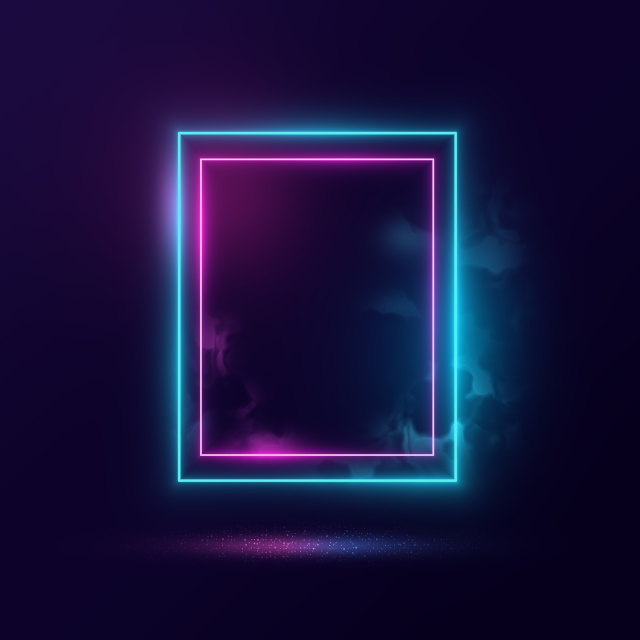
Give the GLSL for this background, as a Shadertoy shader.

```glsl
// Two nested neon rectangles, cyan and magenta, glowing in a dark violet void.
// Box distances draw the tubes and halos, warped noise the smoke, and
// a jittered grid the glitter on the lit floor below.

float hash(vec2 p) {
    vec3 q = fract(vec3(p.xyx) * 0.1031);
    q += dot(q, q.yzx + 33.33);
    return fract((q.x + q.y) * q.z);
}

float noise(vec2 p) {
    vec2 i = floor(p), f = fract(p);
    f = f * f * (3.0 - 2.0 * f);
    return mix(mix(hash(i), hash(i + vec2(1, 0)), f.x),
               mix(hash(i + vec2(0, 1)), hash(i + vec2(1, 1)), f.x), f.y);
}

float fbm(vec2 p) {
    float sum = 0.0, amp = 0.53;
    for (int i = 0; i < 3; i++) {
        sum += amp * noise(p);
        p = mat2(1.6, 1.2, -1.2, 1.6) * p + 7.3;
        amp *= 0.45;
    }
    return sum;
}

// Soft elliptical spot
float spot(vec2 p, vec2 centre, vec2 radius) {
    vec2 q = (p - centre) / radius;
    return exp(-dot(q, q));
}

float boxDist(vec2 p, vec2 halfSize) {
    vec2 q = abs(p) - halfSize;
    return length(max(q, 0.0)) + min(max(q.x, q.y), 0.0);
}

// Curling smoke: cloudy body plus thin bright folds
float smoke(vec2 p) {
    vec2 q = p * 17.0;
    vec2 warp = vec2(fbm(q + 2.7), fbm(q + 11.4));
    float n = fbm(q + 3.0 * warp);
    float fold = pow(max(1.0 - 3.5 * abs(n - 0.5), 0.0), 3.0);
    return smoothstep(0.28, 0.72, n) * 0.7 + fold * 0.4;
}

// Antialiased tube outline
float tube(float d, float halfWidth, float pixel) {
    return 1.0 - smoothstep(halfWidth - 0.6 * pixel, halfWidth + 0.9 * pixel, abs(d));
}

void mainImage(out vec4 fragColor, in vec2 fragCoord) {
    vec2 p = fragCoord / iResolution.xy;
    float pixel = 1.0 / min(iResolution.x, iResolution.y);
    vec3 cyan = vec3(0.05, 0.74, 0.74);
    vec3 magenta = vec3(0.82, 0.06, 0.62);

    // Violet void, lighter at the upper left
    float diagonal = clamp((p.x + 1.0 - p.y) * 0.5, 0.0, 1.0);
    vec3 col = mix(vec3(0.10, 0.04, 0.245), vec3(0.05, 0.012, 0.165), smoothstep(0.0, 0.42, diagonal));
    col = mix(col, vec3(0.022, 0.0, 0.11), smoothstep(0.5, 0.9, diagonal));

    // Wide coloured haze
    col += vec3(0.20, 0.035, 0.11) * spot(p, vec2(0.355, 0.695), vec2(0.11, 0.12));
    col += vec3(0.085, 0.01, 0.04) * spot(p, vec2(0.30, 0.72), vec2(0.20, 0.20));
    col += vec3(-0.02, 0.20, 0.21) * spot(p, vec2(0.725, 0.47), vec2(0.085, 0.17));
    col += vec3(-0.02, 0.09, 0.10) * spot(p, vec2(0.67, 0.44), vec2(0.13, 0.16));

    float outer = boxDist(p - vec2(0.496, 0.5205), vec2(0.216, 0.2715));
    float inner = boxDist(p - vec2(0.4955, 0.520), vec2(0.1815, 0.231));

    // Cyan halo, uneven along the frame
    float cyanPower = 0.30
        + 0.35 * spot(p, vec2(0.50, 0.80), vec2(0.12, 0.08))
        + 0.35 * spot(p, vec2(0.275, 0.65), vec2(0.07, 0.10))
        + 0.40 * spot(p, vec2(0.275, 0.43), vec2(0.07, 0.13))
        + 0.35 * spot(p, vec2(0.72, 0.53), vec2(0.08, 0.17))
        + 0.35 * spot(p, vec2(0.65, 0.245), vec2(0.14, 0.07));
    float cyanReach = outer > 0.0 ? 0.023 : 0.015;
    col += cyan * cyanPower * exp(-abs(outer) / cyanReach);
    col += cyan * 0.32 * exp(-abs(outer) / 0.0045);
    col += vec3(0.22, 0.10, 0.20) * spot(p, vec2(0.268, 0.68), vec2(0.022, 0.075));

    // Magenta halo, strongest at left, top and bottom
    float pinkPower = 0.14
        + 0.60 * spot(p, vec2(0.314, 0.635), vec2(0.05, 0.10))
        + 0.50 * spot(p, vec2(0.54, 0.751), vec2(0.12, 0.05))
        + 0.70 * spot(p, vec2(0.42, 0.289), vec2(0.10, 0.05))
        + 0.30 * spot(p, vec2(0.677, 0.56), vec2(0.05, 0.14));
    col += magenta * pinkPower * exp(-abs(inner) / 0.0125);
    col += magenta * 0.25 * exp(-abs(inner) / 0.004);

    // Smoke banks on both sides
    float cyanBank = 0.85 * spot(p, vec2(0.722, 0.365), vec2(0.060, 0.058))
        + 0.75 * spot(p, vec2(0.645, 0.318), vec2(0.05, 0.03))
        + 0.35 * spot(p, vec2(0.77, 0.58), vec2(0.045, 0.09))
        + 0.45 * spot(p, vec2(0.635, 0.63), vec2(0.04, 0.03))
        + 0.25 * spot(p, vec2(0.62, 0.52), vec2(0.04, 0.022))
        + 0.35 * spot(p, vec2(0.57, 0.265), vec2(0.08, 0.02))
        + 0.35 * spot(p, vec2(0.300, 0.35), vec2(0.025, 0.05));
    float pinkBank = 0.75 * spot(p, vec2(0.340, 0.460), vec2(0.030, 0.042))
        + 0.75 * spot(p, vec2(0.415, 0.307), vec2(0.045, 0.020))
        + 0.30 * spot(p, vec2(0.388, 0.365), vec2(0.020, 0.032));
    float wisps = smoke(p);
    col += vec3(0.16, 0.50, 0.50) * cyanBank * wisps;
    col += vec3(0.60, 0.19, 0.50) * pinkBank * wisps;

    // Floor light and glitter
    vec3 floorTint = mix(vec3(0.62, 0.22, 0.46), vec3(0.22, 0.36, 0.58), smoothstep(0.42, 0.56, p.x));
    col += floorTint * (0.55 * spot(p, vec2(0.475, 0.147), vec2(0.13, 0.013))
                      + 0.22 * spot(p, vec2(0.495, 0.147), vec2(0.20, 0.020)));
    float glitterArea = spot(p, vec2(0.485, 0.150), vec2(0.17, 0.020));
    for (int i = 0; i < 2; i++) {
        vec2 g = p * (150.0 + 70.0 * float(i)) + 31.0 * float(i);
        vec2 cell = floor(g);
        vec2 jitter = 0.3 + 0.4 * vec2(hash(cell + 3.1), hash(cell + 8.7));
        float speck = 1.0 - smoothstep(0.08, 0.34, length(fract(g) - jitter));
        col += 0.7 * (floorTint + 0.15) * speck * pow(hash(cell), 5.0) * glitterArea;
    }

    // Bright tubes on top
    col = mix(col, vec3(0.36, 0.93, 0.93), tube(outer, 0.0018, pixel));
    col = mix(col, vec3(0.98, 0.79, 0.94), tube(inner, 0.0011, pixel));
    fragColor = vec4(clamp(col, 0.0, 1.0), 1.0);
}
```
